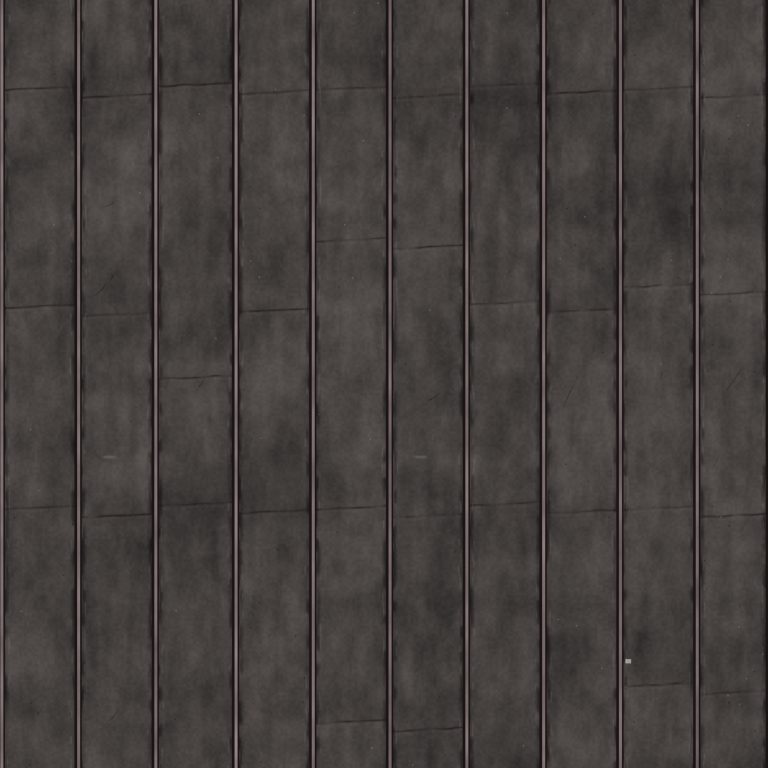
Write a Shadertoy shader that draws this texture.

```glsl
// Dark worn metal cladding: ten vertical panels with raised ribs, sheet joints, stains and scratches.

const float PANELS = 10.0;
const float GROOVE_HALF = 0.0047;   // dark channel around each rib
const float RIB_HALF = 0.0020;      // lit crest of each rib
const float JOINT_HALF = 0.0011;
const float JOINT_TILT = 0.005;
const float CLOUD_AMOUNT = 0.125;
const float STREAK_AMOUNT = 0.075;
const float MOTTLE_AMOUNT = 0.085;
const float GRAIN_AMOUNT = 0.030;
const float SCRATCH_CHANCE = 0.17;
const float SPECK_CHANCE = 0.006;
const vec3 METAL = vec3(0.266, 0.248, 0.239);
const vec3 GROOVE = vec3(0.105, 0.078, 0.080);
const vec3 CREST = vec3(0.495, 0.440, 0.442);
const vec3 PALE = vec3(0.50, 0.49, 0.47);
// Shift of the middle joint in each panel
const float MID_SHIFT[10] = float[10](0.0, 0.0, 0.097, 0.0, -0.087, -0.087, 0.0, 0.0, -0.027, -0.027);

float hash(vec2 p) {
    vec3 q = fract(p.xyx * 0.1031);
    q += dot(q, q.yzx + 33.33);
    return fract((q.x + q.y) * q.z);
}

float noise(vec2 p) {
    vec2 i = floor(p), f = fract(p);
    f = f * f * (3.0 - 2.0 * f);
    return mix(mix(hash(i), hash(i + vec2(1, 0)), f.x),
               mix(hash(i + vec2(0, 1)), hash(i + vec2(1, 1)), f.x), f.y);
}

float fbm(vec2 p) {
    float sum = 0.0, amp = 0.5;
    for (int i = 0; i < 5; i++) {
        sum += amp * noise(p);
        p = mat2(1.6, 1.2, -1.2, 1.6) * p + 17.3;
        amp *= 0.5;
    }
    return sum / 0.97;
}

// Smooth-edged strip of the given half width around d = 0
float strip(float d, float halfWidth, float soft) {
    return 1.0 - smoothstep(halfWidth - soft, halfWidth + soft, abs(d));
}

float segment(vec2 p, vec2 halfDir) {
    return length(p - halfDir * clamp(dot(p, halfDir) / dot(halfDir, halfDir), -1.0, 1.0));
}

// Ribs are slightly uneven: those past the third sit a little to the right
float ribX(float k) {
    return k / PANELS + 0.002 + 0.0055 * smoothstep(1.7, 3.3, mod(k, PANELS));
}

// Height of joint i, measured down from the top; 2.0 means absent
float jointY(int i, float panel) {
    float shift = MID_SHIFT[int(panel)];
    float stagger = 0.010 * mod(panel, 2.0) - 0.005 * mod(floor(panel / 2.0), 2.0);
    if (i == 0) return 0.115 + stagger;
    if (i == 1) return 0.399 + shift + stagger;
    if (i == 2) return 0.661 + stagger;
    return shift < 0.0 ? 0.87 - 0.8 * shift + stagger : 2.0;
}

void mainImage(out vec4 fragColor, in vec2 fragCoord) {
    vec2 p = fragCoord / iResolution.xy;
    p.y = 1.0 - p.y;
    float px = 0.75 / min(iResolution.x, iResolution.y);

    // Nearest rib and the panel holding this point
    float k = floor(p.x * PANELS + 0.45);
    float d = p.x - ribX(k);
    float left = d < 0.0 ? k - 1.0 : k;
    float panel = mod(left, PANELS);
    float u = (p.x - ribX(left)) / (ribX(left + 1.0) - ribX(left));

    // Stained metal: clouds, streaks, mottling, level bands, grain
    float tone = CLOUD_AMOUNT * (fbm(p * vec2(9.0, 7.0) + 0.15 * panel) - 0.5);
    tone += STREAK_AMOUNT * (fbm(vec2(p.x * 75.0, p.y * 14.0)) - 0.5);
    tone += MOTTLE_AMOUNT * (fbm(p * vec2(55.0, 42.0) + 31.0) - 0.5);
    tone += 0.025 * (noise(vec2(p.x * 5.0, p.y * 38.0)) - 0.5);
    tone += GRAIN_AMOUNT * (noise(p * 300.0) - 0.5);
    tone += 0.012 - 0.045 * abs(p.y - 0.55);

    // Sheet joints: broken dark line in a soft shadow, faint lit lip below
    float jointDark = 0.0, jointLip = 0.0, plate = 0.0;
    for (int i = 0; i < 4; i++) {
        float dy = p.y - jointY(i, panel) + JOINT_TILT * (u - 0.5);
        dy += 0.0016 * (noise(vec2(p.x * 50.0, float(i) * 9.0)) - 0.5);
        float strength = mix(0.12, 0.85, noise(vec2(p.x * 75.0, float(i) * 5.0 + 2.0)));
        strength *= mix(0.6, 1.0, hash(vec2(panel, float(i) + 61.0)));
        jointDark = max(jointDark, strength * strip(dy, JOINT_HALF, 0.0011 + 0.4 * px));
        jointDark = max(jointDark, 0.20 * strip(dy, 0.0, 0.006));
        jointLip = max(jointLip, strip(dy - 0.0038, JOINT_HALF, 0.0012));
        plate += step(0.0, dy);
    }
    tone += 0.018 * (hash(vec2(panel, plate) + 4.0) - 0.5) + 0.016 * jointLip;
    vec3 color = METAL + tone * vec3(1.06, 1.0, 0.95);
    color = mix(color, GROOVE * 1.2, jointDark);

    // Scratches, one candidate per cell
    vec2 grid = vec2(PANELS, 9.0);
    vec2 cell = floor(p * grid);
    vec2 local = (fract(p * grid) - 0.5) / grid;
    local -= 0.035 * (vec2(hash(cell + 11.0), hash(cell + 23.0)) - 0.5);
    local += 0.002 * (noise(p * 90.0) - 0.5);
    float angle = mix(0.4, 1.3, hash(cell + 37.0));
    vec2 halfDir = mix(0.008, 0.024, hash(cell + 41.0)) * vec2(cos(angle), -sin(angle));
    float scratch = strip(segment(local, halfDir), 0.0005, px) * step(hash(cell + 53.0), SCRATCH_CHANCE);
    color *= 1.0 - 0.5 * scratch * noise(p * 90.0 + 8.0);

    // Dark pits and pale specks, denser on the last panel
    vec2 speckCell = floor(p * 90.0);
    vec2 speckPos = fract(p * 90.0) - 0.3 - 0.4 * vec2(hash(speckCell + 3.0), hash(speckCell + 7.0));
    float speck = strip(length(speckPos) / 90.0, 0.0010, px);
    float chance = SPECK_CHANCE * (panel > 8.5 ? 4.0 : 1.0);
    float pick = hash(speckCell + 71.0);
    color = mix(color, PALE, 0.5 * speck * step(pick, chance));
    color = mix(color, GROOVE, 0.45 * speck * step(1.0 - chance, pick));

    // Short pale scuffs on every fourth panel, and one bright chip
    float scuff = strip(u - 0.40, 0.08, 0.04) * strip(p.y - 0.595, 0.0016, 0.0016);
    if (mod(panel, 4.0) == 1.0 && panel < 8.0) color = mix(color, PALE, 0.4 * scuff);
    color = mix(color, PALE * 1.25, strip(p.x - 0.818, 0.0038, px) * strip(p.y - 0.861, 0.0028, px));

    // Grimy panel edges with ragged nicks and lit flakes
    float ragged = smoothstep(0.3, 0.85, noise(vec2(p.x * 190.0, p.y * 62.0) + 5.0));
    float edge = 1.0 - smoothstep(0.004, 0.0125, abs(d));
    color *= 1.0 - edge * mix(0.06, 0.50, ragged);
    float flake = smoothstep(0.60, 0.82, noise(vec2(k * 7.0 + sign(d), p.y * 85.0)));
    color += 0.06 * flake * strip(abs(d) - 0.0075 - 0.003 * noise(vec2(k, p.y * 50.0)), 0.0008, 0.0014);

    // Rib: dark channel, lit crest with worn brightness
    color = mix(color, GROOVE, strip(d + 0.0003, GROOVE_HALF, px));
    float worn = mix(0.78, 1.18, fbm(vec2(k * 5.0, p.y * 26.0))) * mix(0.9, 1.06, hash(vec2(k, 9.0)));
    color = mix(color, CREST * worn, strip(d - 0.0004, RIB_HALF, px));

    fragColor = vec4(clamp(color, 0.0, 1.0), 1.0);
}
```
